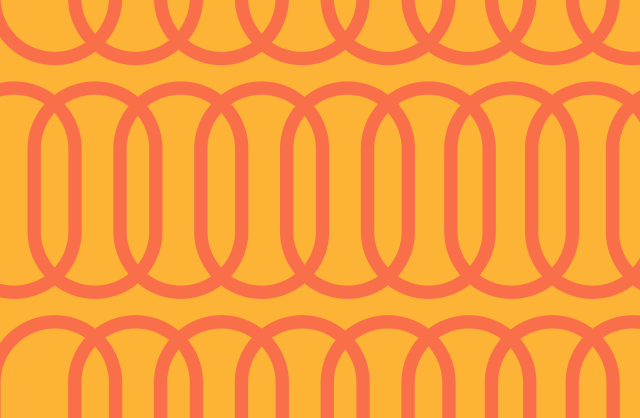
Give the GLSL for this pattern, as a Shadertoy shader.

```glsl
// Rows of overlapping coral capsule outlines on amber, alternate rows shifted by half a link.

const vec3 AMBER = vec3(0.992, 0.702, 0.208);
const vec3 CORAL = vec3(0.973, 0.435, 0.290);

// One unit is the nominal distance between neighbouring links.
const float CANVAS_WIDTH = 7.68;
const float ROW_PITCH = 2.805;
const float ROW_SHIFT = 0.487;
const float ROW_CENTER = 0.226;    // middle row, above the canvas center
const float FIRST_LINK = 0.17;
const int   LINKS = 9;
const float RADIUS = 0.73;         // to the middle of the stroke
const float HALF_STRAIGHT = 0.495;
const float HALF_STROKE = 0.08;

// Signed distance to the stroke of an upright capsule
float capsuleOutline(vec2 p, float halfStraight, float radius, float halfStroke) {
    p.y -= clamp(p.y, -halfStraight, halfStraight);
    return abs(length(p) - radius) - halfStroke;
}

// Link position: paired spacing at first, then slightly tighter steps
float linkCenter(int i) {
    int squeeze = i < 6 ? i % 2 : i - 5;
    return FIRST_LINK + float(i) - 0.03 * float(squeeze);
}

// Distance to the nearest link of a chain centered on y = 0
float chain(vec2 p, float shift) {
    float d = 1e3;
    for (int i = 0; i < LINKS; i++) {
        vec2 q = p - vec2(linkCenter(i) + shift, 0.0);
        d = min(d, capsuleOutline(q, HALF_STRAIGHT, RADIUS, HALF_STROKE));
    }
    return d;
}

void mainImage(out vec4 fragColor, in vec2 fragCoord) {
    float pixel = CANVAS_WIDTH / iResolution.x;
    vec2 p = (fragCoord - 0.5 * iResolution.xy) * pixel;
    p += vec2(0.5 * CANVAS_WIDTH, -ROW_CENTER);

    // Fold into the nearest row
    float row = floor(p.y / ROW_PITCH + 0.5);
    p.y -= row * ROW_PITCH;
    float d = chain(p, ROW_SHIFT * mod(row, 2.0));

    float ink = clamp(0.5 - d / pixel, 0.0, 1.0);
    fragColor = vec4(mix(AMBER, CORAL, ink), 1.0);
}
```
